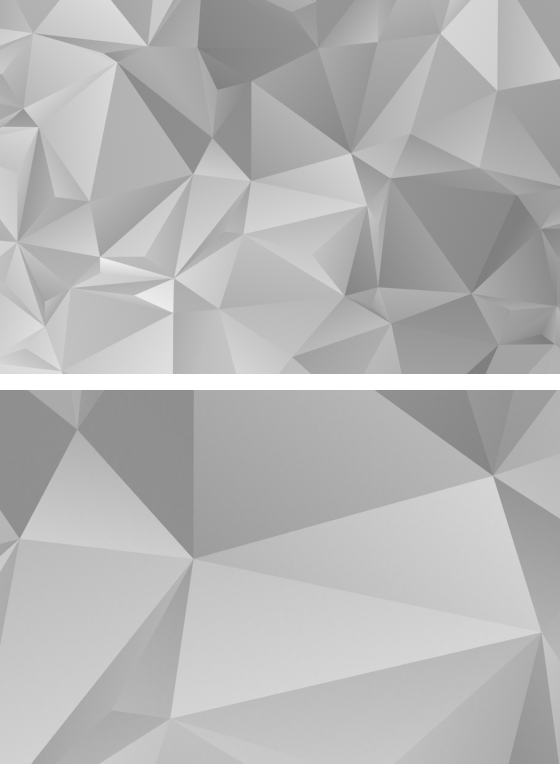
Top: the whole. Bottom: its middle third, enlarged.
Give the GLSL for this background, as a Shadertoy shader.

```glsl
// Low-poly backdrop of grey facets: a slightly tilted, strongly jittered grid is
// cut into triangles, some are cut again around an inner point, and each facet
// gets a linear shade of its own over a broad map of light and dark areas.

const float CELL_SIZE    = 0.2;    // grid step, canvas heights
const float GRID_TILT    = 0.13;   // radians
const vec2  GRID_SHIFT   = vec2(7.3, 4.6);
const float JITTER       = 0.92;   // below 1 keeps every quad simple
const float SPLIT_LEFT   = 0.36;   // chance of a second cut, left and right
const float SPLIT_RIGHT  = 0.14;
const float MID_TONE     = 0.685;
const float SPREAD_LEFT  = 0.19;   // tone range between facets, left and right
const float SPREAD_RIGHT = 0.14;
const float SHADE_SPREAD = 0.15;   // tone range between corners of one facet
const float GRAIN_SCALE  = 230.0;
const float GRAIN_AMOUNT = 0.006;
const vec2  TONE_LIMITS  = vec2(0.5, 0.94);

vec3 hash3(vec2 p, float salt) {
    vec3 q = fract(vec3(p, salt + 3.7) * vec3(0.1031, 0.1130, 0.0973));
    q += dot(q, q.yxz + 33.33);
    return fract((q.xxy + q.yzz) * q.zyx);
}

float cross2(vec2 a, vec2 b) { return a.x * b.y - a.y * b.x; }

float gradientDot(vec2 corner, vec2 offset) {
    float angle = 6.2832 * hash3(corner, 9.0).x;
    return dot(vec2(cos(angle), sin(angle)), offset);
}

float gradientNoise(vec2 p) {
    vec2 i = floor(p), f = p - i, u = f * f * (3.0 - 2.0 * f);
    vec2 e = vec2(1.0, 0.0);
    return mix(mix(gradientDot(i, f), gradientDot(i + e, f - e), u.x),
               mix(gradientDot(i + e.yx, f - e.yx), gradientDot(i + 1.0, f - 1.0), u.x), u.y);
}

mat2 tilt() {
    float c = cos(GRID_TILT), s = sin(GRID_TILT);
    return mat2(c, s, -s, c);
}

vec2 gridToCanvas(vec2 g) { return (g - GRID_SHIFT) * CELL_SIZE * tilt(); }

float glow(vec2 p, vec2 centre, float radius) {
    vec2 d = (p - centre) / radius;
    return exp(-dot(d, d));
}

// Broad light and dark areas, in canvas heights
float lightMap(vec2 p) {
    return MID_TONE
        + 0.13 * glow(p, vec2(0.34, 0.15), 0.34)
        + 0.08 * glow(p, vec2(0.10, 0.95), 0.28)
        + 0.12 * glow(p, vec2(0.84, 0.48), 0.16)
        + 0.07 * glow(p, vec2(1.28, 0.85), 0.26)
        + 0.05 * glow(p, vec2(0.80, 0.10), 0.18)
        - 0.13 * glow(p, vec2(1.25, 0.20), 0.36)
        - 0.11 * glow(p, vec2(0.72, 0.80), 0.20)
        - 0.08 * glow(p, vec2(1.47, 0.52), 0.20);
}

vec2 vertex(vec2 id) { return id + 0.5 + JITTER * (hash3(id, 1.0).xy - 0.5); }

// Adds one counter-clockwise facet: x sums tone by coverage, y sums coverage
void addFacet(inout vec2 sum, vec2 p, vec2 a, vec2 b, vec2 c, vec2 id, float salt, float pixel) {
    vec3 side = vec3(cross2(c - b, p - b), cross2(a - c, p - c), cross2(b - a, p - a));
    vec3 dist = side / max(vec3(length(c - b), length(a - c), length(b - a)), 1e-4);
    float inside = min(dist.x, min(dist.y, dist.z));
    float coverage = clamp(0.5 + inside / pixel, 0.0, 1.0);
    if (coverage <= 0.0) return;

    vec3 weights = clamp(side / max(cross2(b - a, c - a), 1e-5), 0.0, 1.0);
    vec2 centre = gridToCanvas((a + b + c) / 3.0);
    float spread = mix(SPREAD_LEFT, SPREAD_RIGHT, smoothstep(0.7, 1.2, centre.x));
    float tone = lightMap(centre) + spread * (hash3(id, salt).x - 0.5);
    tone += SHADE_SPREAD * dot(weights, hash3(id, salt + 20.0) - 0.5);
    sum += coverage * vec2(tone, 1.0);
}

// Draws a triangle whole, or as three facets around an inner point
void addTriangle(inout vec2 sum, vec2 p, vec2 a, vec2 b, vec2 c, vec2 id, float salt, float pixel) {
    vec2 centre = gridToCanvas((a + b + c) / 3.0);
    float chance = mix(SPLIT_LEFT, SPLIT_RIGHT, smoothstep(0.3, 1.1, centre.x));
    if (hash3(id, salt + 40.0).x > chance) {
        addFacet(sum, p, a, b, c, id, salt, pixel);
        return;
    }
    vec3 w = hash3(id, salt + 60.0) + 0.2;
    vec2 inner = (a * w.x + b * w.y + c * w.z) / (w.x + w.y + w.z);
    addFacet(sum, p, a, b, inner, id, salt + 1.0, pixel);
    addFacet(sum, p, b, c, inner, id, salt + 2.0, pixel);
    addFacet(sum, p, c, a, inner, id, salt + 3.0, pixel);
}

void mainImage(out vec4 fragColor, in vec2 fragCoord) {
    vec2 uv = fragCoord / iResolution.y;
    vec2 p = tilt() * uv / CELL_SIZE + GRID_SHIFT;
    float pixel = 1.2 / (iResolution.y * CELL_SIZE);

    // Each vertex stays in its own cell, so four quads can reach this point
    vec2 sum = vec2(0.0);
    for (int k = 0; k < 4; k++) {
        vec2 id = floor(p) - vec2(k & 1, k >> 1);
        vec2 a = vertex(id), b = vertex(id + vec2(1, 0));
        vec2 c = vertex(id + 1.0), d = vertex(id + vec2(0, 1));

        // Favour the diagonal whose smaller triangle is larger; one always fits
        float acArea = min(cross2(b - a, c - a), cross2(c - a, d - a));
        float bdArea = min(cross2(b - a, d - a), cross2(c - b, d - b));
        bool useAC = acArea * mix(0.4, 2.0, hash3(id, 5.0).z) > bdArea;
        if (min(acArea, bdArea) <= 0.0) useAC = acArea > bdArea;
        addTriangle(sum, p, a, b, useAC ? c : d, id, 100.0, pixel);
        addTriangle(sum, p, useAC ? a : b, c, d, id, 110.0, pixel);
    }

    float tone = clamp(sum.x / max(sum.y, 1e-4), TONE_LIMITS.x, TONE_LIMITS.y);
    tone += GRAIN_AMOUNT * gradientNoise(uv * GRAIN_SCALE);
    fragColor = vec4(vec3(tone), 1.0);
}
```
